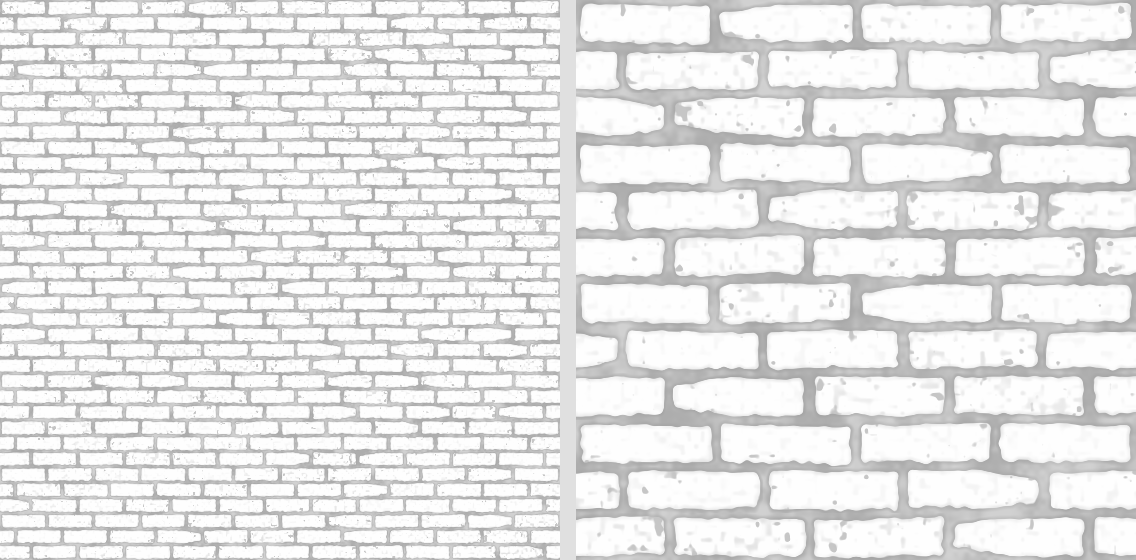
Left: the whole. Right: its middle third, enlarged.
Reproduce this texture map procedurally as a WebGL 2 fragment shader.

```glsl
#version 300 es
precision highp float;

uniform vec2 u_resolution;
out vec4 outColor;

// Layout: one unit is one course of bricks
const float ROWS = 36.0;
const float BRICK_PITCH = 3.0;
const float COLUMNS = ROWS / BRICK_PITCH;
const vec2 HALF_SIZE = vec2(1.405, 0.396);
const float CORNER_RADIUS = 0.11;

// Irregularity of the bricks
const float SIZE_JITTER = 0.035;
const float TILT = 0.022;
const float TAPER_CHANCE = 0.16;
const float TAPER_DEPTH = 0.15;
const float EDGE_WAVE = 0.06;
const float EDGE_ROUGHNESS = 0.085;

// Wear and tones
const float CHIP_LEVEL = 0.84;
const float RIM_WIDTH = 0.10;
const float SHADOW_WIDTH = 0.10;
const float BRICK_WHITE = 0.995;
const float RIM_GREY = 0.89;
const float CHIP_GREY = 0.74;
const float MORTAR_LIGHT = 0.82;
const float MORTAR_DARK = 0.68;
const float CREVICE_GREY = 0.63;

float hash(vec2 cell, uint seed) {
    uvec2 c = uvec2(cell);
    uint h = c.x * 1597u + c.y * 51749u + seed * 7919u;
    h = h * 747796405u + 2891336u;
    h = ((h >> ((h >> 28u) + 4u)) ^ h) * 277803737u;
    h = (h >> 22u) ^ h;
    return float(h >> 8u) / 16777216.0;
}

// Value noise that wraps at the canvas edges for whole frequencies
float noise(vec2 p, float frequency, uint seed) {
    float period = ROWS * frequency;
    p *= frequency;
    vec2 i = floor(p);
    vec2 f = p - i;
    f = f * f * (3.0 - 2.0 * f);
    vec2 a = mod(i, period);
    vec2 b = mod(i + 1.0, period);
    float low = mix(hash(a, seed), hash(vec2(b.x, a.y), seed), f.x);
    float high = mix(hash(vec2(a.x, b.y), seed), hash(b, seed), f.x);
    return mix(low, high, f.y);
}

float roundedBox(vec2 p, vec2 halfSize, float radius) {
    vec2 q = abs(p) - halfSize + radius;
    return length(max(q, 0.0)) + min(max(q.x, q.y), 0.0) - radius;
}

// Distance to one brick with its own size, tilt and worn end
float brickDistance(vec2 local, vec2 id, vec2 wall) {
    vec2 jitter = vec2(hash(id, 1u), hash(id, 2u)) - 0.5;
    vec2 p = local - jitter * SIZE_JITTER;
    p.y += (hash(id, 3u) - 0.5) * 2.0 * TILT * p.x;
    p += (vec2(noise(wall, 2.0, 4u), noise(wall, 2.0, 5u)) - 0.5) * EDGE_WAVE;

    vec2 size = HALF_SIZE;
    size.x -= hash(id, 6u) * SIZE_JITTER;
    float end = hash(id, 7u) < 0.5 ? -1.0 : 1.0;
    float tapered = step(hash(id, 8u), TAPER_CHANCE);
    size.y -= tapered * TAPER_DEPTH * smoothstep(0.2, 1.4, p.x * end);

    float rough = noise(wall, 6.0, 9u) - 0.5;
    float lowerEdge = mix(1.0, 0.6, smoothstep(-0.3, 0.3, p.y));
    return roundedBox(p, size, CORNER_RADIUS) + rough * EDGE_ROUGHNESS * lowerEdge;
}

void main() {
    vec2 wall = gl_FragCoord.xy / u_resolution * ROWS;
    float pixel = ROWS / min(u_resolution.x, u_resolution.y);

    // Each course steps one third of a brick
    float row = floor(wall.y);
    float x = wall.x - mod(ROWS - 1.0 - row, BRICK_PITCH);
    float column = floor(x / BRICK_PITCH);
    vec2 local = vec2(x - (column + 0.5) * BRICK_PITCH, wall.y - row - 0.5);
    vec2 id = vec2(mod(column, COLUMNS), row);
    float d = brickDistance(local, id, wall);

    // Mortar: cloudy grey, darker against the bricks
    float cloud = noise(wall, 1.0, 10u) * 0.5 + noise(wall, 3.0, 11u) * 0.3
                + noise(wall, 8.0, 12u) * 0.2;
    float mortar = mix(MORTAR_DARK, MORTAR_LIGHT, smoothstep(0.2, 0.8, cloud));
    float crevice = 1.0 - smoothstep(0.0, SHADOW_WIDTH, d);
    mortar = mix(mortar, CREVICE_GREY, crevice * (0.25 + 0.5 * noise(wall, 2.0, 13u)));

    // Brick face: white paint with faint grain and a soft rim
    float wear = hash(id, 14u);
    wear *= wear;
    float grain = noise(wall, 7.0, 15u);
    float face = BRICK_WHITE - smoothstep(0.62, 1.0, grain) * (0.025 + 0.09 * wear);
    float rim = smoothstep(-RIM_WIDTH, 0.0, d) * noise(wall, 4.0, 16u);
    face = mix(face, RIM_GREY, rim);

    // Chips gather at the ends and edges of worn bricks
    float ends = smoothstep(0.4, 1.3, abs(local.x));
    float pits = noise(wall, 4.0, 17u) * 0.65 + noise(wall, 9.0, 18u) * 0.35;
    pits += 0.2 * wear * ends + 0.06 * smoothstep(-0.25, 0.0, d);
    face = mix(face, CHIP_GREY, 0.85 * smoothstep(CHIP_LEVEL, CHIP_LEVEL + 0.09, pits));

    float cover = 1.0 - smoothstep(-0.6 * pixel, 0.6 * pixel, d);
    outColor = vec4(vec3(mix(mortar, face, cover)), 1.0);
}
```
